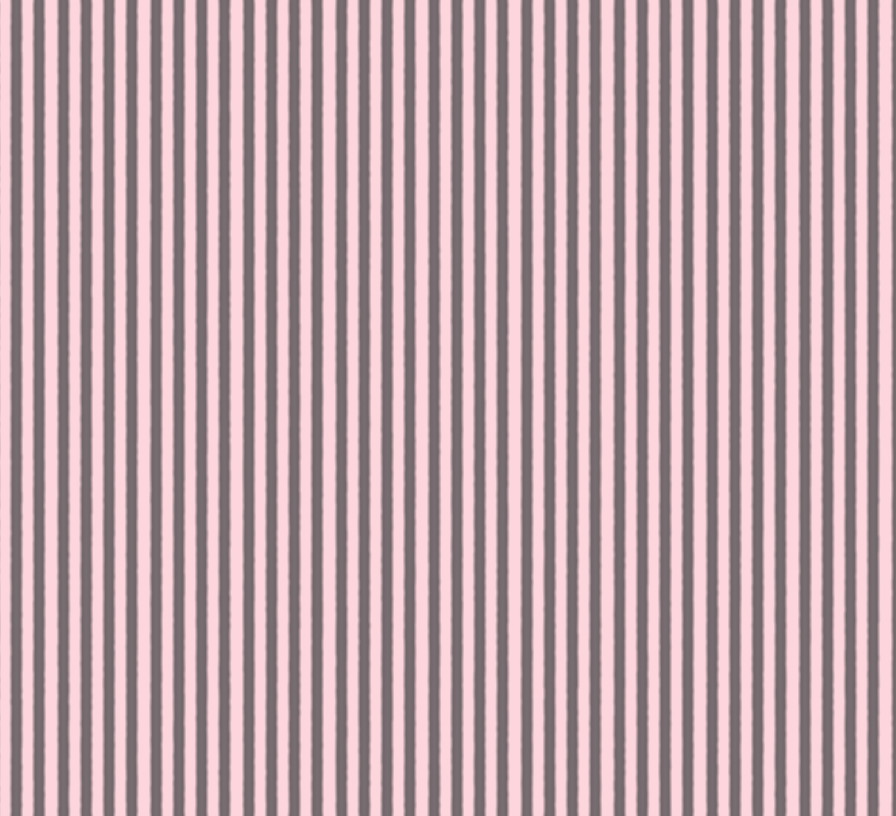
This pattern is drawn by a Shadertoy shader. Its source:

```glsl
// Vertical pinstripes: soft charcoal bars on pale pink, one bar per repeat.
// Bars sit in slightly tightened groups of four, leaving a wider gap between
// groups; a distance ramp draws each bar and value noise roughens its edges.

#define REPEATS 38.67      // bars across the canvas
#define FIRST_BAR 0.742    // centre of bar zero, in repeats
#define GROUP 4.0          // bars per group
#define TIGHTEN 0.018      // shift per bar inside a group, in repeats
#define HALF_WIDTH 0.240   // half the bar width, in repeats
#define SOFTNESS 0.150     // width of each edge ramp, in repeats
#define EDGE_WEAR 0.010    // edge roughness, in repeats
#define WEAR_ROWS 150.0    // noise cells down the canvas
#define SHADE_DEPTH 0.012  // tonal variation inside the colours
#define PINK vec3(0.992, 0.838, 0.868)
#define CHARCOAL vec3(0.458, 0.418, 0.430)

float hash(vec2 p) {
    vec3 q = fract(vec3(p.xyx) * 0.1031);
    q += dot(q, q.yzx + 33.33);
    return fract((q.x + q.y) * q.z);
}

// Noise along y, independent for each lane, in -1..1
float rowNoise(float lane, float y) {
    float cell = floor(y);
    float t = smoothstep(0.0, 1.0, y - cell);
    float a = hash(vec2(lane, cell));
    float b = hash(vec2(lane, cell + 1.0));
    return mix(a, b, t) * 2.0 - 1.0;
}

// Centre of a bar, in repeats
float barCentre(float index) {
    float member = mod(index - 2.0, GROUP);
    return index + FIRST_BAR - TIGHTEN * member;
}

void mainImage(out vec4 fragColor, in vec2 fragCoord) {
    vec2 uv = fragCoord / iResolution.xy;
    float x = uv.x * REPEATS;
    float pixel = REPEATS / iResolution.x;

    // Nearest bar and signed distance from its centre
    float index = floor(x - FIRST_BAR + 1.5 * TIGHTEN + 0.5);
    float offset = x - barCentre(index);

    // Each side of a bar has its own edge wear
    float lane = 2.0 * index + step(0.0, offset) + 11.0;
    float wear = EDGE_WEAR * rowNoise(lane, uv.y * WEAR_ROWS);
    float dist = abs(offset) - HALF_WIDTH + wear;

    // Linear ramp, never narrower than a pixel
    float ramp = max(SOFTNESS, pixel);
    float pinkness = clamp(dist / ramp + 0.5, 0.0, 1.0);
    vec3 color = mix(CHARCOAL, PINK, pinkness);

    // Faint dark flanks and lighter core inside each bar
    float core = 1.0 - smoothstep(0.0, HALF_WIDTH - 0.5 * SOFTNESS, abs(offset));
    color += SHADE_DEPTH * (2.0 * core - 1.0) * (1.0 - pinkness);

    fragColor = vec4(clamp(color, 0.0, 1.0), 1.0);
}
```
